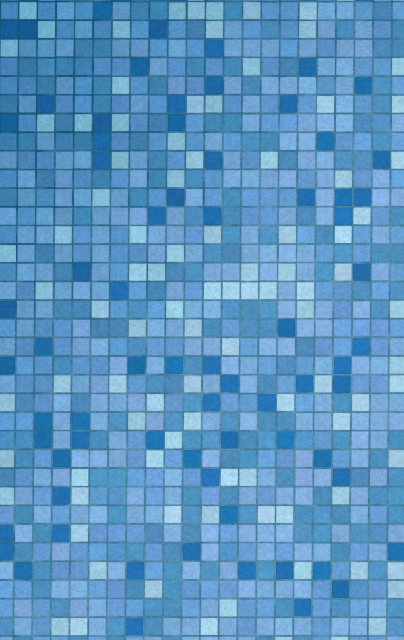
A WebGL 2 fragment shader for this texture:

```glsl
#version 300 es
precision highp float;

#define ROWS 34.3
#define OFFSET vec2(0.71, 0.22)
#define LEAN 0.3
#define GROUT_HALF 0.036
#define EDGE_JITTER 0.022
#define CORNER 0.05
#define TONE_SPREAD 0.09
#define GRAIN 0.10
#define GRAIN_SCALE 330.0

uniform vec2 u_resolution;
out vec4 fragColor;

const vec3 DEEP = vec3(0.13, 0.44, 0.68);
const vec3 TEAL = vec3(0.31, 0.56, 0.74);
const vec3 MID = vec3(0.40, 0.61, 0.82);
const vec3 PERIWINKLE = vec3(0.49, 0.67, 0.85);
const vec3 PALE = vec3(0.62, 0.79, 0.88);
const vec3 GROUT_DARK = vec3(0.09, 0.33, 0.48);
const vec3 GROUT_LIGHT = vec3(0.36, 0.56, 0.67);
const vec3 SHADE = vec3(0.66, 0.84, 0.88);

float hash(vec2 p) {
    return fract(sin(dot(p, vec2(127.1, 311.7))) * 43758.5453);
}

float noise(vec2 p) {
    vec2 i = floor(p), f = fract(p);
    f = f * f * (3.0 - 2.0 * f);
    return mix(mix(hash(i), hash(i + vec2(1, 0)), f.x),
               mix(hash(i + vec2(0, 1)), hash(i + vec2(1, 1)), f.x), f.y);
}

// Signed distance to a rounded box
float roundBox(vec2 p, vec2 halfSize, float radius) {
    vec2 d = abs(p) - halfSize + radius;
    return length(max(d, 0.0)) + min(max(d.x, d.y), 0.0) - radius;
}

// Glaze picked at random for each tile
vec3 glaze(vec2 id) {
    float pick = hash(id + 3.7);
    vec3 color = DEEP;
    color = mix(color, TEAL, step(0.10, pick));
    color = mix(color, MID, step(0.32, pick));
    color = mix(color, PERIWINKLE, step(0.57, pick));
    color = mix(color, PALE, step(0.87, pick));
    float tone = hash(id + 19.3) - 0.5;
    float hue = hash(id + 41.9) - 0.5;
    return color * (1.0 + TONE_SPREAD * tone) + vec3(-0.03, 0.02, 0.0) * hue;
}

void main() {
    vec2 p = gl_FragCoord.xy / u_resolution.y;
    vec2 uv = gl_FragCoord.xy / u_resolution;

    // Slightly leaning square grid
    vec2 grid = p * ROWS - OFFSET - vec2(LEAN * p.y, 0.0);
    vec2 id = floor(grid);
    vec2 local = fract(grid) - 0.5;
    float pixel = ROWS / u_resolution.y;

    // Hand-set tile outline
    vec2 shift = (vec2(hash(id + 7.1), hash(id + 13.5)) - 0.5) * EDGE_JITTER;
    vec2 trim = vec2(hash(id + 23.2), hash(id + 31.8)) * EDGE_JITTER;
    float d = roundBox(local - shift, vec2(0.5 - GROUT_HALF) - 0.5 * trim, CORNER);
    float tileMask = 1.0 - smoothstep(-0.5 * pixel, 0.5 * pixel, d);

    // Light falls off towards the upper left
    float light = smoothstep(-0.1, 0.85, 0.55 * uv.x + 0.75 * (1.0 - uv.y));
    light = clamp(light + 0.16 * (noise(uv * 3.0) - 0.5), 0.0, 1.0);

    // Mottled, speckled glaze with a faint darker rim
    float speckle = noise(p * GRAIN_SCALE) - 0.5;
    float mottle = noise(grid * 3.0 + 50.0) - 0.5;
    vec3 tile = glaze(id) * mix(SHADE, vec3(1.03), light);
    tile *= 1.0 + GRAIN * speckle + 0.04 * mottle;
    tile *= 1.0 - 0.07 * smoothstep(-0.07, 0.0, d);

    // Worn grout, paler where the light is strong
    float wear = noise(grid * 1.7 + 80.0) - 0.5;
    vec3 grout = mix(GROUT_DARK, GROUT_LIGHT, clamp(light * 0.85 + 0.5 * wear, 0.0, 1.0));
    grout *= 1.0 + 0.15 * speckle;

    fragColor = vec4(mix(grout, tile, tileMask), 1.0);
}
```
